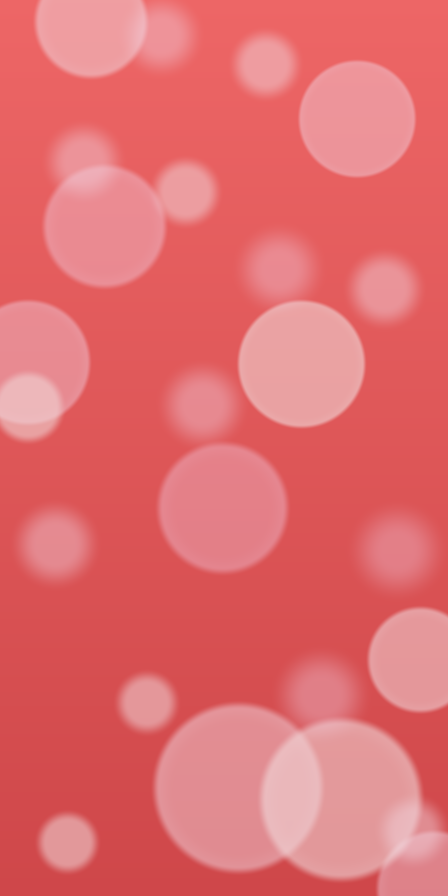
Write a Shadertoy shader that draws this background.

```glsl
const vec3 TOP_RED = vec3(0.930, 0.400, 0.400);
const vec3 BOTTOM_RED = vec3(0.810, 0.278, 0.288);
const vec3 CREAM = vec3(0.945, 0.860, 0.860);
const vec3 LILAC = vec3(0.950, 0.800, 0.890);

const int LARGE_COUNT = 10;
const int SMALL_COUNT = 14;
const vec2 LARGE_START = vec2(0.970, 0.008);
const vec2 SMALL_START = vec2(0.360, 0.960);
const vec2 SCATTER_STEP = vec2(0.7549, 0.5698);   // low-discrepancy stride
const vec2 JITTER_RATE = vec2(2.1, 3.7);
const float JITTER = 0.06;

const vec2 LARGE_RADIUS = vec2(0.115, 0.148);
const vec2 SMALL_RADIUS = vec2(0.060, 0.078);
const vec2 LARGE_BLUR = vec2(0.005, 0.012);
const vec2 SMALL_BLUR = vec2(0.012, 0.046);
const vec2 OPACITY = vec2(0.34, 0.56);
const float CLUSTER_HEIGHT = 0.25;                // where the largest discs sit
const float CLUSTER_GROWTH = 0.065;
const float RIM_STRENGTH = 0.06;

float vary(float index, float rate) {
    return fract(0.37 + index * rate);
}

vec2 scatter(float index, vec2 start, vec2 frame) {
    vec2 spot = fract(start + index * SCATTER_STEP) * frame;
    return spot - JITTER * sin(index * JITTER_RATE);
}

// Coverage of a disc whose edge fades over +-blur
float disc(float dist, float radius, float blur) {
    return 1.0 - smoothstep(radius - blur, radius + blur, dist);
}

void mainImage(out vec4 fragColor, in vec2 fragCoord) {
    vec2 p = fragCoord / iResolution.x;
    vec2 frame = vec2(1.0, iResolution.y / iResolution.x);
    float pixel = 1.0 / iResolution.x;
    vec3 color = mix(BOTTOM_RED, TOP_RED, p.y / frame.y);

    // Large, crisp discs with a faint rim
    for (int i = 0; i < LARGE_COUNT; i++) {
        float k = float(i);
        vec2 center = scatter(k, LARGE_START, frame);
        float tone = vary(k, 0.618);
        float cluster = 1.0 - smoothstep(0.0, 0.2, abs(center.y - CLUSTER_HEIGHT));
        float radius = mix(LARGE_RADIUS.x, LARGE_RADIUS.y, vary(k, 0.414))
                     + CLUSTER_GROWTH * cluster;
        float blur = max(mix(LARGE_BLUR.x, LARGE_BLUR.y, vary(k, 0.732)), pixel);
        float dist = length(p - center);
        float rim = RIM_STRENGTH * smoothstep(radius - 4.0 * blur, radius, dist);
        float alpha = mix(OPACITY.x, OPACITY.y, tone) + rim;
        color = mix(color, mix(LILAC, CREAM, tone), alpha * disc(dist, radius, blur));
    }

    // Small, out-of-focus discs
    for (int i = 0; i < SMALL_COUNT; i++) {
        float k = float(i);
        vec2 center = scatter(k, SMALL_START, frame);
        float tone = vary(k, 0.618);
        float radius = mix(SMALL_RADIUS.x, SMALL_RADIUS.y, vary(k, 0.414));
        float blur = mix(SMALL_BLUR.y, SMALL_BLUR.x, tone);
        float alpha = mix(OPACITY.x, OPACITY.y, tone);
        float cover = disc(length(p - center), radius, blur);
        color = mix(color, mix(LILAC, CREAM, tone), alpha * cover);
    }

    fragColor = vec4(color, 1.0);
}
```
